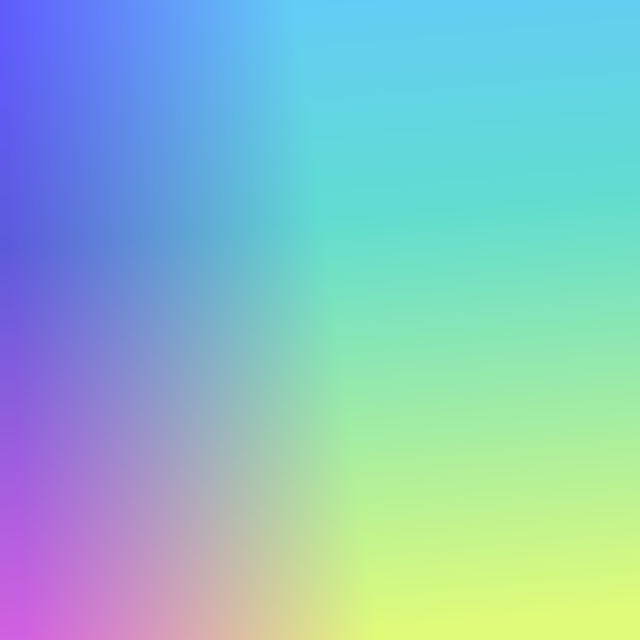
Give the GLSL for this background, as a WebGL 2 fragment shader.

```glsl
#version 300 es
precision highp float;
// A soft four-corner colour field: two vertical three-stop ramps,
// blended across a slanted band on the left. The bands tilt slightly,
// so the creases between the ramps run nearly at right angles.

uniform vec2 u_resolution;
out vec4 fragColor;

const vec3 INDIGO   = vec3(0.38, 0.355, 0.99);
const vec3 DUSK     = vec3(0.365, 0.355, 0.86);
const vec3 ORCHID   = vec3(0.86, 0.38, 0.88);
const vec3 SKY      = vec3(0.39, 0.80, 0.965);
const vec3 TURQUOISE = vec3(0.38, 0.865, 0.815);
const vec3 LEMON    = vec3(0.88, 0.985, 0.475);

const float CREASE = 0.345;  // depth of the middle colour stop
const float TILT   = 0.09;   // slope of the horizontal bands

float linearStep(float start, float end, float value) {
  return clamp((value - start) / (end - start), 0.0, 1.0);
}

// Piecewise linear ramp from top through middle to bottom.
vec3 threeStops(vec3 top, vec3 middle, vec3 bottom, float crease, float depth) {
  vec3 upper = mix(top, middle, linearStep(0.0, crease, depth));
  return mix(upper, bottom, linearStep(crease, 1.0, depth));
}

// Horizontal blend whose two borders lean with the height.
float slantedBlend(vec2 p) {
  float start = mix(0.04, 0.0, p.y);
  float end = mix(0.59, 0.46, p.y);
  return linearStep(start, end, p.x);
}

void main() {
  vec2 p = gl_FragCoord.xy / u_resolution;
  float depth = 1.0 - p.y + TILT * (p.x - 0.5);

  vec3 leftSide = threeStops(INDIGO, DUSK, ORCHID, CREASE, depth);
  vec3 rightSide = threeStops(SKY, TURQUOISE, LEMON, CREASE, depth);

  fragColor = vec4(mix(leftSide, rightSide, slantedBlend(p)), 1.0);
}
```
